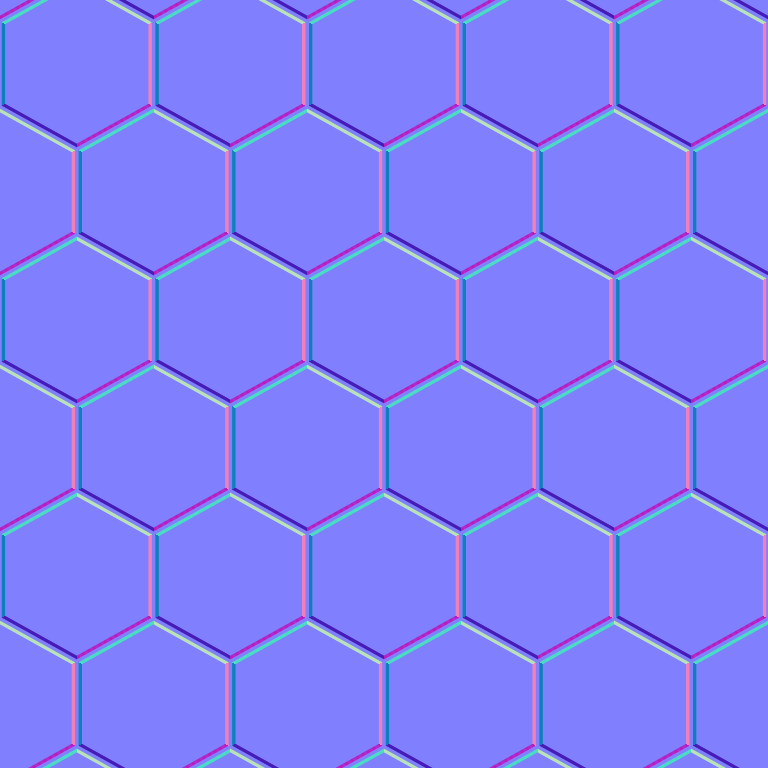
Reproduce this texture map procedurally as a Shadertoy shader.

```glsl
// Tangent-space normal map of hexagonal tiles, five across and six rows down.
// Each tile is the nearest centre of two interleaved grids; a thin bevel just
// inside its six sides is tinted by the outward normal, the rest stays flat.

const float SQRT3 = 1.7320508;
const float TAU = 6.2831853;
const vec2 LATTICE = vec2(1.0, SQRT3);       // spacing of each tile grid
const vec2 REPEATS = vec2(5.0, 3.0);         // lattice cells over the canvas
const float BEVEL_OFFSET = 0.0225;           // bevel centre, in from the side
const float BEVEL_HALF_WIDTH = 0.0110;
const float BEVEL_TILT = 0.90;               // sideways part of the unit normal
const float DASHES_PER_SIDE = 14.0;
const float DASH_DEPTH = 0.14;

// Offset from the nearest centre of a rectangular grid.
vec2 gridOffset(vec2 p, vec2 origin) {
    vec2 q = (p - origin) / LATTICE;
    return (q - floor(q + 0.5)) * LATTICE;
}

// Offset from the centre of the enclosing hexagon.
vec2 hexOffset(vec2 p) {
    vec2 a = gridOffset(p, vec2(0.0, 0.25 * SQRT3));
    vec2 b = gridOffset(p, vec2(0.5, 0.75 * SQRT3));
    return dot(a, a) < dot(b, b) ? a : b;
}

// Outward normal of the closest side in xy, distance to that side in z.
vec3 closestSide(vec2 local) {
    vec3 side = vec3(1.0, 0.0, 1.0);
    for (int i = 0; i < 6; i++) {
        float angle = TAU * float(i) / 6.0;
        vec2 normal = vec2(cos(angle), sin(angle));
        float dist = 0.5 - dot(local, normal);
        if (dist < side.z) side = vec3(normal, dist);
    }
    return side;
}

// Antialiased band around a centre line.
float band(float dist, float centre, float halfWidth, float soft) {
    return 1.0 - smoothstep(-soft, soft, abs(dist - centre) - halfWidth);
}

// Faint dashes along the rising diagonals only.
float dashes(vec2 local, vec2 normal) {
    float along = dot(local, vec2(-normal.y, normal.x));
    float wave = 0.5 + 0.5 * cos(TAU * DASHES_PER_SIDE * along * SQRT3);
    float rising = step(normal.x * normal.y, -0.1);
    return 1.0 - DASH_DEPTH * rising * wave;
}

vec3 encodeNormal(vec2 slope) {
    float z = sqrt(max(0.0, 1.0 - dot(slope, slope)));
    return 0.5 + 0.5 * vec3(slope, z);
}

void mainImage(out vec4 fragColor, in vec2 fragCoord) {
    vec2 uv = fragCoord / iResolution.xy;
    vec2 local = hexOffset(uv * REPEATS * vec2(REPEATS.x / REPEATS.x, SQRT3));
    vec3 side = closestSide(local);

    // Bevel coverage, softened over about one pixel
    float soft = 0.6 * REPEATS.x / iResolution.x;
    float bevel = band(side.z, BEVEL_OFFSET, BEVEL_HALF_WIDTH, soft);

    // Flat tile faces and joints, tilted bevels
    vec3 flatColor = encodeNormal(vec2(0.0));
    vec3 bevelColor = encodeNormal(side.xy * BEVEL_TILT * dashes(local, side.xy));
    fragColor = vec4(mix(flatColor, bevelColor, bevel), 1.0);
}
```
